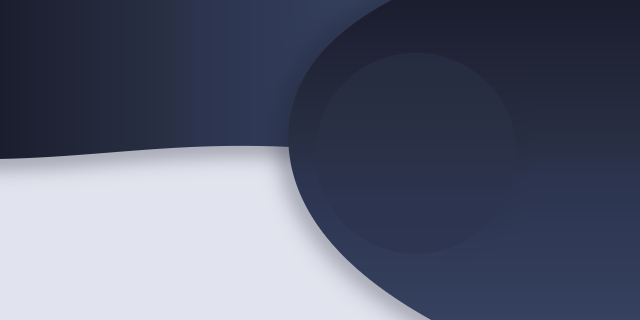
Write a WebGL 1 fragment shader that draws this background.

```glsl
precision highp float;

uniform vec2 u_resolution;

#define INK vec3(0.105, 0.115, 0.180)
#define SLATE vec3(0.160, 0.185, 0.265)
#define NAVY vec3(0.172, 0.203, 0.308)
#define STEEL vec3(0.208, 0.255, 0.370)
#define PAPER vec3(0.883, 0.894, 0.932)
#define BLOB_TIP vec2(0.901, 0.570)
#define DISC_CENTER vec2(1.2995, 0.521)
#define DISC_RADIUS 0.314
#define SHADOW_WIDTH 0.050
#define SHADOW_ALPHA 0.26

// Dark blue ramp shared by all the dark shapes
vec3 ramp(float t) {
  vec3 c = mix(INK, SLATE, clamp(t / 0.45, 0.0, 1.0));
  c = mix(c, NAVY, clamp((t - 0.45) / 0.1, 0.0, 1.0));
  return mix(c, STEEL, clamp((t - 0.55) / 0.45, 0.0, 1.0));
}

// Height of the pale sheet's gently curved top
float waveHeight(float x) {
  return 0.5234 + 0.0208 * cos(3.82 * (x - 0.755));
}

// Signed distance to the bulging left edge, positive inside the blob
float blobDistance(vec2 p) {
  float h = p.y - BLOB_TIP.y;
  vec2 bend = h > 0.0 ? vec2(1.306, 2.38) : vec2(1.17, 0.63);
  float h2 = h * h;
  float edge = BLOB_TIP.x + h2 * (bend.x + bend.y * h2);
  float slope = h * (2.0 * bend.x + 4.0 * bend.y * h2);
  return (p.x - edge) / sqrt(1.0 + slope * slope);
}

float cover(float d) {
  return clamp(d * u_resolution.y + 0.5, 0.0, 1.0);
}

float shadow(float d) {
  float s = max(d, 0.0) / SHADOW_WIDTH;
  return SHADOW_ALPHA * exp(-s * s);
}

void main() {
  vec2 p = gl_FragCoord.xy / u_resolution.y;

  // Upper panel, shading from left to right
  vec3 color = ramp(p.x / 1.13);

  // Pale sheet, shaded below its upper edge
  float sheet = waveHeight(p.x) - p.y;
  vec3 paper = mix(PAPER, INK, shadow(sheet));
  color = mix(color, paper, cover(sheet));

  // Blob and the shadow it casts
  float blob = blobDistance(p);
  color = mix(color, INK, shadow(-blob));
  vec3 body = ramp(1.0 - p.y);

  // Low contrast disc with a faint halo to its right
  vec2 q = p - DISC_CENTER;
  float disc = DISC_RADIUS - length(q);
  float side = smoothstep(0.0, DISC_RADIUS, q.x);
  body = mix(body, INK, 0.2 * side * shadow(-disc));
  vec3 discColor = ramp(0.49 - 0.4 * q.y);
  body = mix(body, discColor, cover(disc));

  color = mix(color, body, cover(blob));
  gl_FragColor = vec4(color, 1.0);
}
```
